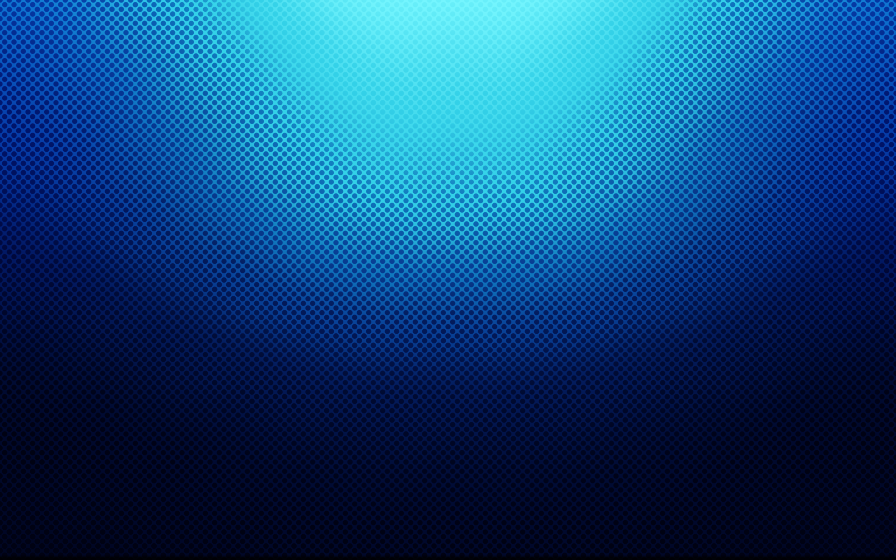
Give the GLSL for this background, as a WebGL 2 fragment shader.

```glsl
#version 300 es
precision highp float;

uniform vec2 u_resolution;
out vec4 outColor;

#define DOT_ROWS 60.0
#define DOT_RADIUS 0.28
#define DOT_DEPTH 0.17
#define GAP_LIFT 0.065
#define GLOW_CENTER 0.505
#define SIDE_FALLOFF 0.38

// Colour ramp from near-black navy through blue to pale cyan.
vec3 oceanRamp(float level) {
  vec3 color = mix(vec3(0.0, 0.006, 0.075), vec3(0.0, 0.035, 0.18), smoothstep(0.0, 0.22, level));
  color = mix(color, vec3(0.01, 0.10, 0.35), smoothstep(0.18, 0.41, level));
  color = mix(color, vec3(0.03, 0.25, 0.59), smoothstep(0.38, 0.56, level));
  color = mix(color, vec3(0.06, 0.46, 0.74), smoothstep(0.53, 0.70, level));
  color = mix(color, vec3(0.20, 0.82, 0.91), smoothstep(0.66, 0.85, level));
  return mix(color, vec3(0.47, 0.97, 1.0), smoothstep(0.84, 1.04, level));
}

// Broad light from the top centre, fading toward the sides and floor.
float glowLevel(float depth, float side) {
  float vertical = 1.0 - 0.60 * depth - 0.30 * smoothstep(0.3, 0.85, depth);
  float sideways = smoothstep(0.08, 1.05, side);
  float sideFade = 1.0 - 0.85 * smoothstep(0.3, 1.0, depth);
  return vertical - SIDE_FALLOFF * sideways * sideFade;
}

// Distance to the nearest point of a staggered lattice.
float latticeDistance(vec2 cell) {
  vec2 even = fract(cell) - 0.5;
  vec2 odd = fract(cell + 0.5) - 0.5;
  return sqrt(min(dot(even, even), dot(odd, odd)));
}

void main() {
  vec2 uv = gl_FragCoord.xy / u_resolution;
  float depth = 1.0 - uv.y;
  float side = abs(uv.x - GLOW_CENTER) * 2.0;
  float level = glowLevel(depth, side);

  // Halftone dots, shallow where the light is strongest.
  vec2 cell = gl_FragCoord.xy / u_resolution.y * DOT_ROWS;
  float blur = max(0.6 * DOT_ROWS / u_resolution.y, 0.04);
  float dots = 1.0 - smoothstep(-blur, blur, latticeDistance(cell) - DOT_RADIUS);
  float contrast = 1.0 - 0.8 * smoothstep(0.72, 0.97, level);
  float shade = mix(GAP_LIFT, GAP_LIFT - DOT_DEPTH, dots) * contrast;
  vec3 color = oceanRamp(level + shade);

  // Richer blue at the upper sides.
  float sideTint = smoothstep(0.5, 1.0, side) * (1.0 - smoothstep(0.2, 0.7, depth));
  color += sideTint * vec3(-0.01, -0.02, 0.07);

  // Dark strip along the floor.
  color *= mix(0.25, 1.0, smoothstep(0.003, 0.01, uv.y));
  outColor = vec4(clamp(color, 0.0, 1.0), 1.0);
}
```
